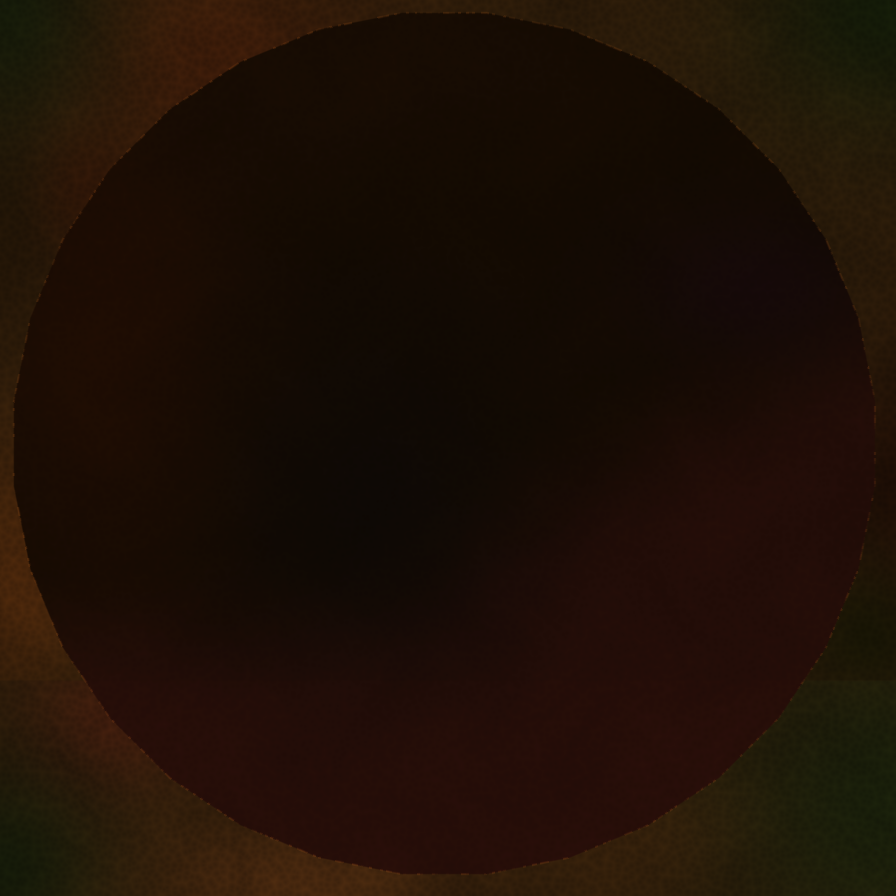
A Shadertoy shader for this background:

```glsl
// Draws a dark, many-sided disc on a mottled rust and moss-green ground.

vec2 hash2(vec2 p) {
    vec2 q = vec2(dot(p, vec2(127.1, 311.7)), dot(p, vec2(269.5, 183.3)));
    return fract(sin(q) * 43758.55);
}

// Distance to the nearest scattered cell point
float cellular(vec2 p) {
    vec2 cell = floor(p), f = fract(p);
    float nearest = 2.0;
    for (int y = -1; y <= 1; y++)
        for (int x = -1; x <= 1; x++) {
            vec2 o = vec2(x, y);
            nearest = min(nearest, length(o + hash2(cell + o) - f));
        }
    return nearest;
}

// Warped, rotated sine layers, roughly -1 to 1
float cloud(vec2 p) {
    float sum = 0.0, amp = 0.5;
    for (int i = 0; i < 5; i++) {
        p += 0.6 * sin(p.yx * 1.3 + float(i));
        sum += amp * sin(p.x) * sin(p.y + 1.7);
        p = mat2(1.5, 1.1, -1.1, 1.5) * p;
        amp *= 0.62;
    }
    return sum;
}

// Soft elliptical spot
float glow(vec2 p, vec2 center, vec2 size) {
    vec2 d = (p - center) / size;
    return exp(-dot(d, d));
}

vec3 groundColor(vec2 p) {
    float seam = smoothstep(0.239, 0.242, p.y);
    vec3 moss = vec3(0.085, 0.105, 0.035);
    vec3 c = vec3(0.17, 0.105, 0.035);
    // Rust patches
    c = mix(c, vec3(0.25, 0.11, 0.035), 0.9 * glow(p, vec2(0.24, 0.92), vec2(0.17, 0.13)));
    c = mix(c, vec3(0.20, 0.08, 0.025), 0.8 * glow(p, vec2(0.09, 0.80), vec2(0.07, 0.08)));
    c = mix(c, vec3(0.27, 0.14, 0.04), seam * glow(p, vec2(0.02, 0.36), vec2(0.09, 0.16)));
    c = mix(c, vec3(0.25, 0.11, 0.05), (1.0 - seam) * glow(p, vec2(0.12, 0.19), vec2(0.09, 0.08)));
    c = mix(c, vec3(0.27, 0.15, 0.055), glow(p, vec2(0.32, 0.02), vec2(0.20, 0.07)));
    c = mix(c, vec3(0.21, 0.12, 0.04), glow(p, vec2(0.74, 0.06), vec2(0.14, 0.08)));
    // Dim right and left margins
    c = mix(c, vec3(0.12, 0.055, 0.02), glow(p, vec2(1.0, 0.46), vec2(0.07, 0.14)));
    c = mix(c, vec3(0.09, 0.075, 0.015), seam * glow(p, vec2(0.97, 0.29), vec2(0.08, 0.08)));
    c = mix(c, vec3(0.12, 0.07, 0.02), 0.8 * glow(p, vec2(0.0, 0.74), vec2(0.05, 0.12)));
    // Mossy corners
    c = mix(c, moss, glow(p, vec2(0.0, 1.0), vec2(0.12, 0.16)));
    c = mix(c, moss * vec3(0.9, 1.0, 0.9), glow(p, vec2(1.0, 1.0), vec2(0.17, 0.15)));
    c = mix(c, moss, glow(p, vec2(0.0, 0.03), vec2(0.12, 0.12)));
    c = mix(c, moss * 1.15, (1.0 - 0.8 * seam) * glow(p, vec2(1.0, 0.1), vec2(0.20, 0.20)));
    return c;
}

vec3 discColor(vec2 p) {
    float wobble = 0.025 * cloud(p * 9.0);
    vec3 c = vec3(0.075, 0.04, 0.008);
    c = mix(c, vec3(0.12, 0.05, 0.012), glow(p, vec2(0.12, 0.62), vec2(0.15, 0.30)));
    c = mix(c, vec3(0.10, 0.05, 0.012), 0.7 * glow(p, vec2(0.40, 0.93), vec2(0.30, 0.12)));
    // Reddish sweep below a slanting boundary
    float below = 0.17 + 0.55 * p.x - p.y + wobble;
    c = mix(c, vec3(0.135, 0.05, 0.03), smoothstep(-0.04, 0.19, below));
    c = mix(c, vec3(0.145, 0.053, 0.032), smoothstep(0.38, 0.18, p.y + wobble));
    // Near-black core and faint violet band
    c = mix(c, vec3(0.055, 0.035, 0.02), 0.9 * glow(p, vec2(0.42, 0.44), vec2(0.17, 0.20)));
    c = mix(c, vec3(0.085, 0.035, 0.04), 0.8 * glow(p, vec2(0.84, 0.68), vec2(0.13, 0.08)));
    return c + vec3(0.006, 0.001, 0.001) * smoothstep(0.242, 0.239, p.y);
}

void mainImage(out vec4 fragColor, in vec2 fragCoord) {
    float scale = min(iResolution.x, iResolution.y);
    vec2 p = (fragCoord - 0.5 * iResolution.xy) / scale + 0.5;
    float pixel = 1.0 / scale;

    // Signed distance to a 32-sided outline
    vec2 d = p - vec2(0.496, 0.505);
    float angle = atan(d.y, d.x);
    float sector = 6.28318 / 32.0;
    float local = mod(angle + 0.5 * sector, sector) - 0.5 * sector;
    float dist = length(d) * cos(local) - 0.4805;

    // Broad mottling and fine grain
    float mottle = cloud(p * 22.0 + 3.0);
    float grain = cellular(p * 130.0) - 0.5;
    vec3 ground = groundColor(p) * (1.0 + 0.13 * mottle + 0.22 * grain);
    vec3 disc = discColor(p) * (1.0 + 0.07 * mottle + 0.10 * grain);
    vec3 color = mix(disc, ground, smoothstep(-pixel, pixel, dist));

    // Broken ember line along the rim
    float spark = hash2(vec2(floor(angle * 150.0), 7.0)).x;
    float rim = smoothstep(0.001 + pixel, 0.0, abs(dist));
    color += vec3(0.12, 0.06, 0.015) * rim * smoothstep(0.45, 0.9, spark);

    fragColor = vec4(color, 1.0);
}
```
